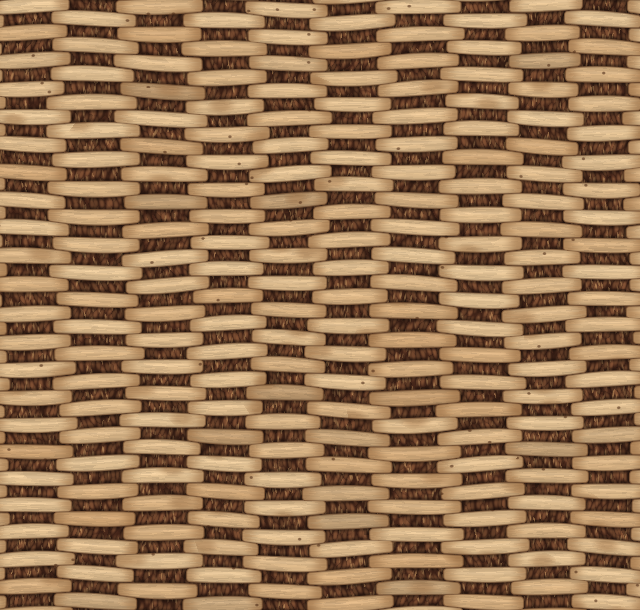
Give the GLSL for this texture, as a Shadertoy shader.

```glsl
// Woven cane: pale horizontal strands pass over every second dark upright core.
// Strands are rounded, tapered boxes on a checkered grid, bent by layered sines;
// stretched cellular noise gives the fibres, the bark of the cores and the wear.

const vec2  GRID       = vec2(10.0, 44.0); // cores across, strand rows down
const float CELL_RATIO = 4.6;              // cell width over cell height
const float HALF_LEN   = 0.645;            // strand half length, in columns
const float LEN_JITTER = 0.055;
const float MID_HALF   = 0.58;             // strand half height, in rows
const float TIP_HALF   = 0.47;
const float CORNER     = 0.28;

const vec3 CANE_LIGHT = vec3(0.84, 0.72, 0.55);
const vec3 CANE_TAN   = vec3(0.73, 0.56, 0.38);
const vec3 CANE_GREY  = vec3(0.64, 0.52, 0.38);
const vec3 CANE_TIP   = vec3(0.59, 0.42, 0.26);
const vec3 CREVICE    = vec3(0.30, 0.17, 0.09);
const vec3 CORE_DARK  = vec3(0.22, 0.12, 0.08);
const vec3 CORE_MID   = vec3(0.40, 0.25, 0.16);
const vec3 CORE_LIGHT = vec3(0.60, 0.45, 0.29);

float hash(vec2 p) {
    vec3 q = fract(vec3(p.xyx) * vec3(0.1031, 0.1030, 0.0973));
    q += dot(q, q.yzx + 33.33);
    return fract((q.x + q.y) * q.z);
}

// Cellular noise: x = distance to the nearest point, y = its random value
vec2 cellular(vec2 p) {
    vec2 base = floor(p), best = vec2(9.0, 0.0);
    for (int j = -1; j <= 1; j++)
    for (int i = -1; i <= 1; i++) {
        vec2 id = base + vec2(i, j);
        vec2 point = id + vec2(hash(id), hash(id + 57.3));
        float dist = distance(p, point);
        if (dist < best.x) best = vec2(dist, hash(id + 11.7));
    }
    return best;
}

// Uneven spacing of the cores and gentle waves in the rows
vec2 bend(vec2 p) {
    float dx = 0.05 * sin(p.x * 1.3 + 1.0) + 0.05 * sin(p.y * 0.13 + p.x * 0.7);
    float dy = 0.16 * sin(p.x * 0.9 + p.y * 0.17) + 0.10 * sin(p.x * 2.3 - p.y * 0.31);
    return p + vec2(dx, dy);
}

// Inside distance of a strand, in row heights; offset is taken from its centre
float strandDistance(vec2 offset, float halfLen) {
    float along = min(abs(offset.x) / halfLen, 1.0);
    float halfHeight = mix(MID_HALF, TIP_HALF, along * along);
    vec2 inside = vec2((halfLen - abs(offset.x)) * CELL_RATIO,
                       halfHeight - abs(offset.y));
    return CORNER - length(max(CORNER - inside, 0.0));
}

vec3 coreColor(vec2 p, float gap) {
    float slant = 0.08 * sin(p.y * 1.9 + floor(p.x) * 2.0);
    vec2 bark = cellular(vec2((p.x + slant * 0.5) * 15.0, p.y * 1.3));
    vec2 fine = cellular(vec2((p.x - slant * 0.3) * 31.0, p.y * 1.9) + 40.0);
    vec3 col = mix(CORE_MID, CORE_DARK, smoothstep(0.15, 0.75, bark.x));
    col = mix(col, CORE_LIGHT, 0.75 * smoothstep(0.62, 1.0, fine.y)
                                   * smoothstep(0.7, 0.15, fine.x));
    col *= 0.85 + 0.35 * bark.y;
    return col * mix(0.65, 1.05, smoothstep(0.0, 0.3, gap));
}

vec3 caneColor(vec2 p, vec2 offset, vec2 id, float halfLen, float inside) {
    float along = abs(offset.x) / halfLen;
    float tone = hash(id + 3.1);
    float rowTone = hash(vec2(id.y, 8.0));
    vec3 col = mix(CANE_LIGHT, CANE_TAN, 0.65 * tone * tone + 0.2 * rowTone);
    col = mix(col, CANE_GREY, 0.6 * smoothstep(0.82, 1.0, 0.5 * (rowTone + hash(id + 9.4)) + 0.1));

    // Lengthwise fibres, each strand with its own pattern
    vec2 seed = id * vec2(3.7, 13.1);
    float coarse = cellular(vec2(p.x * 2.2, offset.y * 6.0) + seed).y;
    float fine = cellular(vec2(p.x * 5.0, offset.y * 14.0) + seed + 20.0).y;
    col *= 0.92 + 0.08 * coarse + 0.09 * fine;

    // Rounded profile, gloss and browned tips
    float profile = offset.y / MID_HALF;
    col *= 1.03 - 0.14 * profile * profile;
    col += 0.05 * smoothstep(0.35, 0.0, abs(profile + 0.2)) * (1.0 - along * along);
    col = mix(col, CANE_TIP, 0.6 * smoothstep(0.6, 1.05, along + 0.12 * coarse));

    // Stains and small dark nicks
    vec2 stain = cellular(p * vec2(1.6, 0.6) + 70.0);
    col = mix(col, CANE_TIP, 0.45 * step(0.86, stain.y) * smoothstep(0.45, 0.1, stain.x));
    vec2 nick = cellular(p * vec2(4.0, 1.1) + 130.0);
    col = mix(col, CREVICE, 0.6 * step(0.95, nick.y) * smoothstep(0.16, 0.05, nick.x));
    return mix(CREVICE, col, mix(0.35, 1.0, smoothstep(0.0, 0.14, inside)));
}

void mainImage(out vec4 fragColor, in vec2 fragCoord) {
    vec2 uv = fragCoord / iResolution.xy;
    vec2 p = bend(vec2(uv.x, 1.0 - uv.y) * GRID);
    float pixel = GRID.y / iResolution.y;

    // Find the topmost strand among the three nearest rows
    float inside = -9.0, halfLen = HALF_LEN;
    vec2 offset = vec2(0.0), id = vec2(0.0);
    for (int j = -1; j <= 1; j++) {
        float row = floor(p.y) + float(j);
        float parity = mod(row, 2.0);
        float column = 2.0 * floor((p.x - 0.5 - parity) * 0.5 + 0.5) + parity;
        vec2 strand = vec2(column, row);
        vec2 o = p - strand - 0.5;
        o.y += 0.08 * (hash(strand + 5.5) - 0.5) + 0.12 * o.x * (hash(strand + 6.2) - 0.5);
        float len = HALF_LEN + LEN_JITTER * (2.0 * hash(strand + vec2(sign(o.x), 2.0)) - 1.0);
        float d = strandDistance(o, len);
        if (d > inside) { inside = d; offset = o; id = strand; halfLen = len; }
    }

    vec3 core = coreColor(p, -inside);
    vec3 cane = caneColor(p, offset, id, halfLen, inside);
    float cover = smoothstep(-0.6 * pixel, 0.6 * pixel, inside);
    fragColor = vec4(mix(core, cane, cover), 1.0);
}
```
